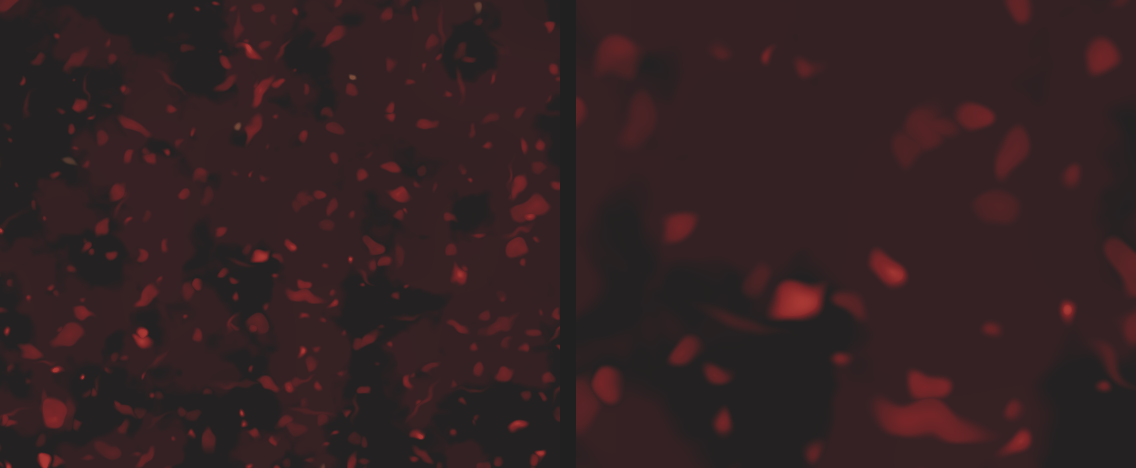
Left: the whole. Right: its middle third, enlarged.
Give the GLSL for this texture, as a Shadertoy shader.

```glsl
const vec3 DARK = vec3(0.137, 0.130, 0.131);
const vec3 HAZE = vec3(0.211, 0.131, 0.139);
const vec3 RED = vec3(0.50, 0.148, 0.158);
const vec3 HOT = vec3(0.72, 0.25, 0.22);
const vec3 TAN = vec3(0.52, 0.32, 0.24);

vec3 hash3(vec2 p) {
    vec3 q = fract(p.xyx * vec3(0.1031, 0.1030, 0.0973));
    q += dot(q, q.yxz + 33.33);
    return fract((q.xxy + q.yzz) * q.zyx);
}

float noise(vec2 p) {
    vec2 i = floor(p), f = fract(p);
    f = f * f * (3.0 - 2.0 * f);
    float low = mix(hash3(i).x, hash3(i + vec2(1, 0)).x, f.x);
    float high = mix(hash3(i + vec2(0, 1)).x, hash3(i + vec2(1, 1)).x, f.x);
    return mix(low, high, f.y);
}

float fbm(vec2 p) {
    float sum = 0.0, weight = 0.5;
    for (int i = 0; i < 4; i++) {
        sum += weight * noise(p);
        p = mat2(0.8, 0.6, -0.6, 0.8) * p * 2.0 + 17.3;
        weight *= 0.5;
    }
    return sum / 0.9375;
}

// Shifts a point by noise so that outlines become irregular
vec2 warp(vec2 p, float frequency, float amount) {
    vec2 offset = vec2(noise(p * frequency), noise(p * frequency + 71.7));
    return p + amount * (offset - 0.5);
}

// Brightness of scattered ellipses; radius and stretch are min-max ranges
float grains(vec2 p, float scale, float density, vec2 radius, vec2 stretch, float seed) {
    vec2 cell = floor(p * scale);
    float glow = 0.0;
    for (int y = -1; y <= 1; y++) {
        for (int x = -1; x <= 1; x++) {
            vec2 id = cell + vec2(x, y);
            vec3 place = hash3(id + seed);
            vec3 look = hash3(id + seed + 53.0);
            vec2 center = (id + place.xy) / scale;
            float keep = step(place.z, density * mix(1.25, 0.75, center.y));

            float angle = 0.5 + 2.6 * (look.x - 0.5);
            vec2 axis = vec2(cos(angle), sin(angle));
            vec2 d = p - center;
            vec2 local = vec2(dot(d, axis), dot(d, vec2(-axis.y, axis.x)));
            float minor = mix(radius.x, radius.y, look.y * look.y);
            float major = minor * mix(stretch.x, stretch.y, fract(look.y * 7.3));
            float dist = length(local / vec2(major, minor));

            float body = 1.0 - smoothstep(-0.0035, 0.0035, (dist - 1.0) * minor);
            float core = 0.8 + 0.35 * max(1.0 - dist, 0.0);
            float level = mix(0.28, 0.85, look.z) + 0.35 * smoothstep(0.88, 1.0, look.z);
            glow = max(glow, keep * body * core * level);
        }
    }
    return glow;
}

// Patchy dim haze, fading away from the middle
vec3 background(vec2 p, vec2 middle) {
    vec2 r = p - middle;
    float bias = 0.14 - 0.45 * dot(r, r);
    float field = fbm(warp(p, 30.0, 0.02) * 9.0) - 0.5 + bias;
    float haze = smoothstep(-0.07, 0.06, field);
    float unevenness = 0.82 + 0.3 * noise(p * 6.0 + 40.0) - 0.15 * dot(r, r);
    return mix(DARK, HAZE, haze * unevenness);
}

void mainImage(out vec4 fragColor, in vec2 fragCoord) {
    vec2 p = fragCoord / iResolution.y;
    vec2 middle = vec2(0.56 * iResolution.x / iResolution.y, 0.57);
    vec3 color = background(p, middle);

    // Specks, elongated grains, clumps and thin streaks
    vec2 rough = warp(p, 48.0, 0.016);
    vec2 lumpy = warp(p, 30.0, 0.03);
    float glow = grains(rough, 21.0, 0.46, vec2(0.005, 0.012), vec2(1.0, 1.6), 11.0);
    glow = max(glow, grains(rough, 9.0, 0.5, vec2(0.009, 0.014), vec2(1.4, 3.0), 137.0));
    glow = max(glow, grains(lumpy, 4.5, 0.45, vec2(0.018, 0.029), vec2(1.0, 1.7), 251.0));
    glow = max(glow, 0.55 * grains(rough, 7.0, 0.4, vec2(0.004, 0.007), vec2(4.0, 8.0), 389.0));

    // Uneven brightness inside the grains
    glow *= 0.8 + 0.4 * noise(p * 60.0 + 9.0);
    color = mix(color, RED, min(glow, 1.0));
    color = mix(color, HOT, 0.7 * smoothstep(0.9, 1.3, glow));

    // A few pale flecks
    float fleck = grains(rough, 6.0, 0.16, vec2(0.005, 0.010), vec2(1.0, 2.0), 467.0);
    color = mix(color, TAN, min(fleck, 0.9));

    fragColor = vec4(color, 1.0);
}
```
